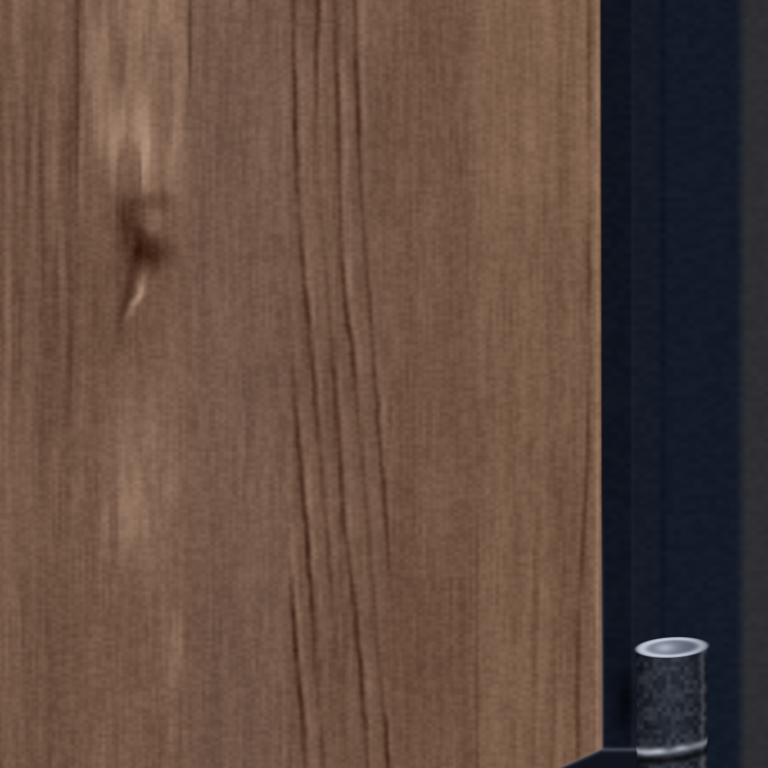
This texture is drawn by a three.js fragment shader. Its source:

```glsl
varying vec2 vUv;

#define WOOD_EDGE 0.783
#define WALL_EDGE 0.962
#define SOFT 0.0018
#define GRAIN 0.072
#define WEAVE 0.050
#define GROOVE_GAP 0.0273
#define GROOVE_DRIFT 0.088
#define HINGE_X 0.875
#define HINGE_TOP 0.157
#define HINGE_R 0.046

float hash(vec2 p) {
  p = fract(p * vec2(0.1031, 0.1137));
  p += dot(p, p.yx + 33.33);
  return fract((p.x + p.y) * p.x * 7.31);
}

float noise(vec2 p) {
  vec2 i = floor(p), f = fract(p);
  f = f * f * (3.0 - 2.0 * f);
  return mix(mix(hash(i), hash(i + vec2(1, 0)), f.x),
             mix(hash(i + vec2(0, 1)), hash(i + vec2(1, 1)), f.x), f.y);
}

// Soft spot, leaning sideways by slant per unit of height
float blob(vec2 p, vec2 center, vec2 radius, float slant) {
  vec2 q = p - center;
  q.x -= q.y * slant;
  q /= radius;
  return exp(-dot(q, q));
}

float line(float d, float w) { return exp(-d * d / (w * w)); }

float band(float x, float a, float b, float soft) {
  return smoothstep(a - soft, a + soft, x) * (1.0 - smoothstep(b - soft, b + soft, x));
}

// Slanted grooves, cut off by the sides of their board
float grooves(vec2 p) {
  float fall = 0.77 - p.y;
  float drift = GROOVE_DRIFT * 0.5 * (fall + sqrt(fall * fall + 0.006));
  drift += 0.0025 * noise(vec2(p.y * 38.0, p.x * 20.0));
  float shade = 0.0;
  for (int i = 0; i < 6; i++) {
    float k = float(i);
    float d = p.x - drift - 0.327 - k * GROOVE_GAP;
    d += 0.006 * (noise(vec2(k * 7.3, p.y * 6.0)) - 0.5);
    float depth = 0.15 + 1.2 * noise(vec2(k * 3.7 + 1.0, p.y * 7.0));
    depth *= 0.7 + 0.6 * noise(vec2(k * 5.1, p.y * 60.0));
    shade += depth * (line(d, 0.0042) - 0.4 * line(d - 0.008, 0.005));
  }
  return shade * band(p.x, 0.378, 0.508, 0.007);
}

vec3 wood(vec2 p) {
  // Board tones from left to right
  vec3 c = vec3(0.440, 0.330, 0.266);
  c = mix(c, vec3(0.456, 0.344, 0.277), band(p.x, 0.104, 0.246, 0.010));
  c = mix(c, vec3(0.447, 0.344, 0.285), band(p.x, 0.246, 0.375, 0.012));
  c = mix(c, vec3(0.436, 0.321, 0.256), band(p.x, 0.505, 0.622, 0.018));
  c = mix(c, vec3(0.470, 0.356, 0.282), smoothstep(0.605, 0.640, p.x));

  // Broken fibres, fine fibres and weave
  float wavyX = p.x + 0.008 * noise(vec2(p.x * 10.0, p.y * 7.0));
  float leftGrain = band(p.x, -0.1, 0.106, 0.010) * smoothstep(0.1, 0.65, p.y);
  float strong = 0.40 + 0.9 * leftGrain + 0.6 * smoothstep(0.62, 0.76, p.x);
  strong *= 0.4 + 1.2 * noise(p * vec2(30.0, 9.0) + 3.0);
  float tone = GRAIN * strong * (noise(vec2(wavyX * 120.0, p.y * 5.0)) - 0.5);
  tone += 0.045 * (noise(vec2(p.x * 230.0, p.y * 22.0)) - 0.5);
  tone += WEAVE * (noise(p * vec2(170.0, 215.0)) - 0.5);
  tone += 0.022 * (noise(p * vec2(75.0, 110.0) + 5.0) - 0.5);
  tone += 0.035 * (noise(p * vec2(14.0, 6.0) + 9.0) - 0.5);
  tone += 0.020 * (p.y - 0.5);

  // Dark seams and edge grain
  float broken = 0.3 + 1.1 * noise(vec2(p.y * 14.0, 2.0));
  tone -= 0.09 * broken * line(p.x - 0.101, 0.004) * smoothstep(0.5, 0.9, p.y);
  tone -= 0.08 * broken * line(p.x - 0.247, 0.003) * smoothstep(0.8, 0.95, p.y);
  tone -= 0.05 * broken * line(p.x - 0.621, 0.003) * smoothstep(0.4, 0.2, p.y);
  tone -= 0.09 * broken * line(p.x - 0.767 + 0.015 * smoothstep(0.5, 0.1, p.y), 0.004);
  tone += 0.08 * line(p.x - 0.778, 0.003);
  tone -= 0.115 * grooves(p);

  // Pale frayed patches around the knot
  float fray = 0.25 + 1.3 * smoothstep(0.2, 0.8, noise(vec2(p.x * 95.0, p.y * 13.0)));
  tone += 0.12 * fray * blob(p, vec2(0.180, 0.795), vec2(0.040, 0.060), 0.0);
  tone += 0.05 * fray * band(p.x, 0.108, 0.243, 0.006) * smoothstep(0.72, 0.88, p.y);
  tone += 0.09 * fray * blob(p, vec2(0.172, 0.350), vec2(0.055, 0.085), 0.0);
  tone += 0.06 * fray * blob(p, vec2(0.228, 0.120), vec2(0.014, 0.100), 0.0);
  tone -= 0.04 * blob(p, vec2(0.150, 0.610), vec2(0.070, 0.110), 0.2);

  // Knot with its tail and bright sliver
  vec2 k = p + 0.008 * (vec2(noise(p * 55.0), noise(p * 55.0 + 8.0)) - 0.5);
  tone -= 0.16 * blob(k, vec2(0.196, 0.668), vec2(0.026, 0.022), 0.0);
  tone -= 0.17 * blob(k, vec2(0.170, 0.708), vec2(0.018, 0.040), -0.2);
  tone -= 0.10 * blob(k, vec2(0.200, 0.737), vec2(0.026, 0.013), 0.0);
  tone -= 0.13 * blob(k, vec2(0.165, 0.615), vec2(0.009, 0.055), 0.25);
  tone += 0.07 * blob(k, vec2(0.194, 0.705), vec2(0.010, 0.014), 0.0);
  tone += 0.26 * blob(k, vec2(0.178, 0.617), vec2(0.006, 0.024), 0.35);
  return c + tone * vec3(1.0, 0.95, 0.88);
}

vec3 metalFrame(vec2 p) {
  vec3 c = mix(vec3(0.060, 0.078, 0.122), vec3(0.080, 0.102, 0.150), smoothstep(0.818, 0.830, p.x));
  c = mix(c, vec3(0.075, 0.105, 0.155), smoothstep(0.855, 0.870, p.x));
  c += 0.022 * line(p.x - 0.824, 0.003) - 0.018 * line(p.x - 0.863, 0.005);
  c = mix(c, vec3(0.182, 0.180, 0.195), smoothstep(WALL_EDGE - 0.006, WALL_EDGE + 0.012, p.x));
  return c + 0.022 * (noise(p * vec2(110.0, 150.0)) - 0.5);
}

vec3 addHinge(vec3 c, vec2 p) {
  float u = (p.x - HINGE_X) / HINGE_R;
  float bow = 0.007 * sqrt(max(1.0 - u * u, 0.0));
  c *= 1.0 - 0.6 * blob(p, vec2(0.814, 0.085), vec2(0.011, 0.035), 0.0);

  // Speckled barrel and metal ring
  float body = band(u, -1.0, 1.0, 0.04) * (1.0 - smoothstep(-SOFT, SOFT, p.y - HINGE_TOP));
  vec3 steel = vec3(0.165, 0.180, 0.215) * (1.1 - 0.5 * u * u);
  steel += 0.12 * (noise(p * 170.0) - 0.5) + 0.12 * line(u - 0.87, 0.08);
  float ring = p.y - 0.030 + bow - 0.006 * u;
  steel = mix(steel, vec3(0.60, 0.62, 0.66) * (0.6 + 0.6 * noise(p * 70.0)), line(ring, 0.005));
  steel *= 1.0 - 0.6 * line(ring + 0.012, 0.005);
  c = mix(c, steel, body);

  // Polished cap, slightly tilted
  vec2 q = p - vec2(HINGE_X, HINGE_TOP);
  q = vec2(q.x, q.y - 0.05 * q.x) / vec2(0.048, 0.0135);
  float r = length(q);
  vec3 cap = mix(vec3(0.40, 0.43, 0.49), vec3(0.74, 0.76, 0.81), line(r - 0.82, 0.17));
  cap += 0.25 * line(q.x + 0.2, 0.3) * line(q.y, 0.5) - 0.12 * smoothstep(0.2, 0.9, q.x);
  return mix(c, cap, 1.0 - smoothstep(0.92, 1.07, r));
}

void main() {
  vec2 p = vUv;
  float side = p.x - WOOD_EDGE + 0.002 * p.y - 0.001;
  vec3 c = mix(wood(p), metalFrame(p), smoothstep(-SOFT, SOFT, side));
  c = mix(c, vec3(0.48, 0.43, 0.47), 0.5 * line(side, 0.0025) * smoothstep(0.4, 0.1, p.y));

  // Hinge leaf rising from the lower edge
  float leaf = p.y - min(0.024, 0.45 * (p.x - 0.730));
  float reach = band(p.x, 0.725, 0.835, 0.004);
  c = mix(c, vec3(0.065, 0.080, 0.115), reach * (1.0 - smoothstep(-SOFT, SOFT, leaf)));
  c = mix(c, vec3(0.42, 0.43, 0.49), 0.5 * reach * line(leaf, 0.003));

  gl_FragColor = vec4(addHinge(c, p), 1.0);
}
```
